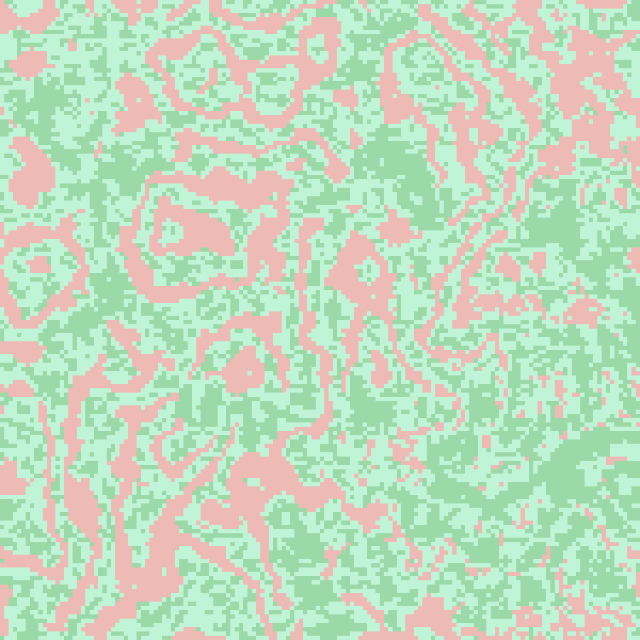
Write a three.js fragment shader that draws this texture.

```glsl
// Three-tone blocky camouflage: winding pink bands over mint and green speckle.
// Layered sines give a height field whose contours form the bands; calm pockets
// suppress them, grain breaks them up, and all is sampled on a coarse cell grid.

varying vec2 vUv;

const vec3 MINT  = vec3(0.75, 0.96, 0.84);
const vec3 GREEN = vec3(0.61, 0.85, 0.66);
const vec3 PINK  = vec3(0.93, 0.73, 0.71);

const float CELLS = 150.0;        // grid cells across the canvas
const float EDGE_SOFTNESS = 0.1;  // half width of a cell edge, in cells
const float BAND_FREQ = 8.0;      // lowest frequency of the height field
const float BAND_COUNT = 7.5;     // contour density
const float CALM_FREQ = 11.0;     // lowest frequency of the calm pockets
const float GRAIN_SCALE = 0.8;    // grain lattice points per cell
const float PINK_LEVEL = 0.30;    // higher gives less pink
const float GREEN_LEVEL = 0.41;   // higher gives less green
const vec2 CALM_CENTRE = vec2(0.84, 0.25);

const mat2 TURN = mat2(0.8, -0.6, 0.6, 0.8);

float hash(vec2 p) {
  return fract(sin(dot(p, vec2(127.1, 311.7))) * 43758.55);
}

// Smooth value noise in -1..1
float grain(vec2 p) {
  vec2 i = floor(p);
  vec2 f = fract(p);
  f = f * f * (3.0 - 2.0 * f);
  float low = mix(hash(i), hash(i + vec2(1.0, 0.0)), f.x);
  float high = mix(hash(i + vec2(0.0, 1.0)), hash(i + 1.0), f.x);
  return 2.0 * mix(low, high, f.y) - 1.0;
}

// Sum of bent, turned sines with rising frequency
float layeredSines(vec2 p, float seed) {
  float sum = 0.0;
  float amp = 1.0;
  for (int i = 0; i < 5; i++) {
    p = TURN * p + seed;
    sum += amp * sin(p.x + 1.5 * sin(p.y + seed));
    p *= 1.9;
    amp *= 0.5;
  }
  return sum;
}

// Tone of one grid cell
vec3 cellColour(vec2 cell) {
  vec2 uv = (cell + 0.5) / CELLS;

  // Broad regions: quiet pockets, and rougher texture to the right
  float corner = 0.75 * (1.0 - smoothstep(0.05, 0.36, distance(uv, CALM_CENTRE)));
  float pockets = smoothstep(0.65, 1.35, layeredSines(uv * CALM_FREQ, 2.7));
  float calm = max(corner, pockets);
  float rough = smoothstep(0.35, 0.9, uv.x);

  // Contour bands and two independent grains
  float band = sin(BAND_COUNT * layeredSines(uv * BAND_FREQ, 1.3));
  float breakup = grain(cell * GRAIN_SCALE + 17.3);
  float speckle = grain(cell * GRAIN_SCALE * vec2(0.9, 1.1) + 71.9);

  float pinkness = band + (0.35 + 0.5 * rough) * breakup - 1.3 * calm;
  float greenness = 0.65 * calm - 0.45 * band + 0.9 * (1.0 - 0.25 * calm) * speckle;

  vec3 ground = mix(MINT, GREEN, step(GREEN_LEVEL, greenness));
  return mix(ground, PINK, step(PINK_LEVEL, pinkness));
}

void main() {
  // Blend neighbouring cells across a narrow soft edge
  vec2 grid = vUv * CELLS - 0.5;
  vec2 cell = floor(grid);
  vec2 blend = smoothstep(0.5 - EDGE_SOFTNESS, 0.5 + EDGE_SOFTNESS, fract(grid));
  vec3 lower = mix(cellColour(cell), cellColour(cell + vec2(1.0, 0.0)), blend.x);
  vec3 upper = mix(cellColour(cell + vec2(0.0, 1.0)), cellColour(cell + 1.0), blend.x);
  gl_FragColor = vec4(mix(lower, upper, blend.y), 1.0);
}
```
